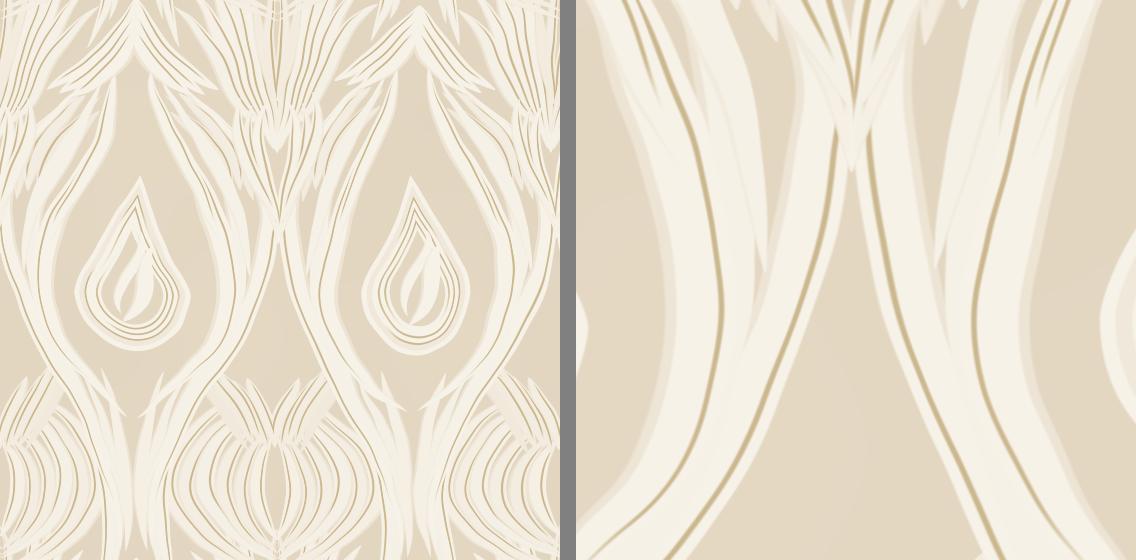
Left, the full canvas; right, a detail of the centre.
Write a three.js fragment shader that draws this pattern.

```glsl
varying vec2 vUv;

const vec3 CREAM = vec3(0.967, 0.948, 0.909);
const vec3 PALE = vec3(0.942, 0.913, 0.858);
const vec3 SAND = vec3(0.893, 0.842, 0.760);
const vec3 GOLD = vec3(0.800, 0.720, 0.560);

float hash(vec2 p) {
  return fract(sin(dot(p, vec2(127.1, 311.7))) * 43758.5453);
}

// Value noise on a lattice that wraps at the canvas edges
float noise(vec2 uv, float cells) {
  vec2 p = uv * cells;
  vec2 i = floor(p);
  vec2 f = p - i;
  f = f * f * (3.0 - 2.0 * f);
  vec2 a = mod(i, cells);
  vec2 b = mod(i + 1.0, cells);
  return mix(mix(hash(a), hash(vec2(b.x, a.y)), f.x),
             mix(hash(vec2(a.x, b.y)), hash(b), f.x), f.y);
}

float fill(float d) {
  return 1.0 - smoothstep(-0.0011, 0.0011, d);
}

// Tapered brush stroke: x follows a cubic Bezier while y runs over span
void stroke(inout vec3 ink, vec2 p, vec4 x, vec2 span, float width, vec3 tone, float gilt) {
  float rise = span.y - span.x;
  p.y -= floor(p.y - 0.5 * (span.x + span.y) + 0.5);
  float t = (p.y - span.x) / rise;
  if (t <= 0.0 || t >= 1.0) return;
  float u = 1.0 - t;
  float center = u * u * u * x.x + 3.0 * u * t * (u * x.y + t * x.z) + t * t * t * x.w;
  float slope = 3.0 * (u * u * (x.y - x.x) + 2.0 * u * t * (x.z - x.y) + t * t * (x.w - x.z)) / rise;
  float d = (p.x - center) * inversesqrt(1.0 + slope * slope);
  float taper = pow(4.0 * u * t, 0.75);
  float w = width * taper;
  ink = mix(ink, PALE, 0.75 * fill(abs(d + 0.5 * w) - 0.85 * w));
  ink = mix(ink, tone, fill(abs(d) - w));
  float line = fill(abs(d - 0.45 * w) - 0.0017 * taper);
  ink = mix(ink, GOLD, gilt * line * smoothstep(0.08, 0.2, t) * smoothstep(0.04, 0.2, u));
}

// Family of strokes blended from curve a to curve b
void fan(inout vec3 ink, vec2 p, vec4 a, vec2 spanA, vec4 b, vec2 spanB, float count, float width, float light) {
  for (int i = 0; i < 7; i++) {
    float n = float(i);
    if (n >= count) break;
    float k = n / max(count - 1.0, 1.0);
    float r = hash(vec2(n, width * 900.0 + count));
    vec3 tone = mix(PALE, CREAM, clamp(light + 0.5 * r, 0.0, 1.0));
    stroke(ink, p, mix(a, b, k), mix(spanA, spanB, k) + 0.02 * (r - 0.5),
           width * (0.8 + 0.4 * r), tone, step(0.2, r));
  }
}

// Round base of radius r, tangent to a tip at height h
float teardrop(vec2 p, float r, float h) {
  float b = r / h;
  float a = sqrt(1.0 - b * b);
  float k = dot(p, vec2(-b, a));
  if (k < 0.0) return length(p) - r;
  if (k > a * h) return length(p - vec2(0.0, h));
  return dot(p, vec2(a, b)) - r;
}

void main() {
  // Hand-drawn wobble, then two columns mirrored about their axes
  vec2 wobble = vec2(noise(vUv, 7.0), noise(vUv + 0.37, 8.0)) - 0.5;
  vec2 ripple = vec2(noise(vUv + 0.61, 22.0), noise(vUv + 0.13, 24.0)) - 0.5;
  vec2 p = vUv + 0.022 * wobble + 0.005 * ripple;
  p.x = (fract((p.x - 0.241) * 2.0 + 0.5) - 0.5) * 0.5;
  vec2 m = vec2(abs(p.x), p.y);
  vec3 ink = SAND + 0.012 * (noise(vUv, 5.0) - 0.5);

  // Plumes rising between the drops
  fan(ink, m, vec4(0.25, 0.23, 0.19, 0.18), vec2(0.72, 1.10),
      vec4(0.23, 0.15, 0.18, 0.07), vec2(0.77, 0.99), 5.0, 0.014, 0.6);
  fan(ink, m, vec4(0.21, 0.20, 0.19, 0.09), vec2(0.64, 0.84),
      vec4(0.15, 0.16, 0.13, 0.06), vec2(0.66, 0.81), 4.0, 0.011, 0.0);
  fan(ink, m, vec4(0.25, 0.25, 0.22, 0.25), vec2(0.76, 1.06),
      vec4(0.25, 0.23, 0.22, 0.20), vec2(0.82, 1.02), 2.0, 0.010, 0.2);

  // Bulb petals and ragged crown
  fan(ink, m, vec4(0.25, -0.01, 0.03, 0.20), vec2(-0.04, 0.30),
      vec4(0.25, 0.21, 0.20, 0.245), vec2(0.03, 0.21), 6.0, 0.013, 0.35);
  fan(ink, m, vec4(0.25, 0.25, 0.22, 0.20), vec2(0.19, 0.32),
      vec4(0.20, 0.17, 0.15, 0.10), vec2(0.20, 0.36), 5.0, 0.011, 0.1);

  // Stem splitting around the lower diamond
  fan(ink, m, vec4(0.08, 0.03, 0.03, 0.13), vec2(-0.08, 0.31),
      vec4(0.02, 0.0, 0.02, 0.06), vec2(0.02, 0.35), 3.0, 0.013, 0.7);

  // Ogee bands, from the outer trunk to the inner ring
  fan(ink, m, vec4(0.03, 0.0, 0.47, 0.08), vec2(0.02, 0.86),
      vec4(0.01, 0.29, 0.12, 0.03), vec2(0.26, 0.83), 3.0, 0.018, 0.9);
  fan(ink, m, vec4(0.20, 0.20, 0.12, 0.05), vec2(0.52, 0.87),
      vec4(0.15, 0.12, 0.04, 0.03), vec2(0.56, 0.87), 2.0, 0.013, 0.9);

  // Leaves climbing the trunk
  fan(ink, m, vec4(0.25, 0.25, 0.20, 0.23), vec2(0.56, 0.80),
      vec4(0.245, 0.22, 0.17, 0.19), vec2(0.60, 0.82), 3.0, 0.010, 0.5);

  // Chevron crown
  fan(ink, m, vec4(0.15, 0.05, 0.02, 0.0), vec2(0.84, 0.99),
      vec4(0.10, 0.04, 0.02, 0.0), vec2(0.83, 0.94), 3.0, 0.014, 0.8);

  // Drop: banded rim with broken gilt outlines
  vec2 q = m - vec2(0.0, 0.475);
  q.x *= 1.0 + 1.6 * max(q.y, 0.0);
  float d = teardrop(q, 0.1, 0.21) + 0.004 * (noise(vUv, 14.0) - 0.5);
  ink = mix(ink, CREAM, fill(d));
  ink = mix(ink, PALE, fill(abs(d + 0.014) - 0.005));
  for (int i = 0; i < 3; i++) {
    float n = float(i);
    float gap = smoothstep(0.2, 0.45, noise(vUv + 0.29 * n, 9.0));
    ink = mix(ink, GOLD, gap * fill(abs(d + 0.020 + 0.010 * n) - 0.0015));
  }
  ink = mix(ink, SAND, fill(d + 0.047));

  // Twin flame leaves
  stroke(ink, p, vec4(-0.02, -0.05, 0.04, 0.015), vec2(0.44, 0.585), 0.009, CREAM, 0.0);
  stroke(ink, p, vec4(-0.015, 0.05, 0.01, 0.037), vec2(0.425, 0.56), 0.014, CREAM, 0.0);

  gl_FragColor = vec4(ink, 1.0);
}
```
